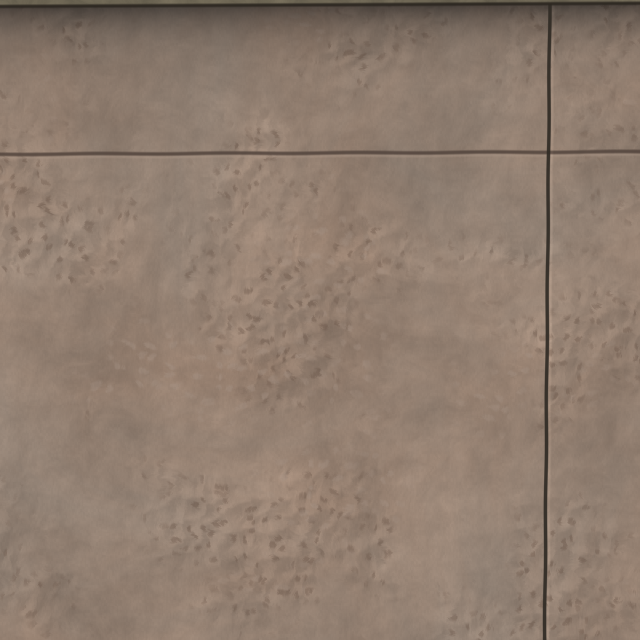
A WebGL 1 fragment shader for this texture:

```glsl
precision highp float;
// Weathered taupe plaster panels with two thin seams and a shaded top lip.
uniform vec2 u_resolution;

vec2 hash2(vec2 p) {
  return fract(sin(vec2(dot(p, vec2(127.1, 311.7)), dot(p, vec2(269.5, 183.3)))) * 4375.85);
}

// Layered, rotated sines, each bending the next; about -0.8 to 0.8
float clouds(vec2 p) {
  float sum = 0.0, amp = 0.5;
  for (int i = 0; i < 7; i++) {
    p = mat2(0.8, -0.6, 0.6, 0.8) * p * 1.8 + vec2(1.7, 4.3);
    p += 0.45 * sin(p.yx * 1.2 + float(i));
    sum += amp * sin(p.x) * sin(p.y);
    amp *= 0.66;
  }
  return sum;
}

// Distance to the nearest scattered point
float cellular(vec2 p) {
  vec2 cell = floor(p), f = fract(p);
  float nearest = 2.0;
  for (int y = -1; y <= 1; y++) {
    for (int x = -1; x <= 1; x++) {
      vec2 o = vec2(float(x), float(y));
      nearest = min(nearest, length(o + hash2(cell + o) - f));
    }
  }
  return nearest;
}

// Soft-edged line, with dist and halfWidth in canvas units
float line(float dist, float halfWidth, float soft) {
  return 1.0 - smoothstep(halfWidth - soft, halfWidth + soft, abs(dist));
}

void main() {
  vec2 uv = gl_FragCoord.xy / u_resolution;
  float soft = max(0.0012, 0.7 / u_resolution.y);

  // Broad mottling with a warm and a cool drift
  float mottle = clouds(uv * 6.0 + 2.0);
  float fine = clouds(uv * 27.0 + 9.0);
  float drift = clouds(uv * 3.5 + 17.0);
  vec3 color = vec3(0.582, 0.505, 0.447) * (1.0 + 0.085 * mottle + 0.04 * fine);
  color *= 1.0 + vec3(0.025, -0.005, -0.025) * drift;

  // Trowelled relief, lit from the upper left
  vec2 bent = uv + 0.012 * vec2(fine, mottle);
  float relief = cellular(bent * vec2(38.0, 30.0)) - cellular((bent + vec2(-0.004, 0.005)) * vec2(38.0, 30.0));
  float worn = smoothstep(-0.1, 0.5, clouds(uv * 5.0 + 31.0));
  color *= 1.0 + relief * (0.06 + 0.2 * worn);

  // Brown chips and pale scuffs gathered in worn patches
  float chip = smoothstep(0.28, 0.08, cellular(bent * vec2(46.0, 34.0) + 5.0));
  color = mix(color, vec3(0.40, 0.32, 0.27), chip * worn * 0.38);
  float scuff = smoothstep(0.3, 0.1, cellular(bent * vec2(31.0, 40.0) + 60.0));
  color = mix(color, vec3(0.65, 0.58, 0.53), scuff * smoothstep(0.0, 0.5, drift) * 0.35);

  // Fine upright grain
  color *= 1.0 + 0.025 * (hash2(floor(uv * vec2(400.0, 210.0))).x - 0.5);

  // Horizontal seam: brown groove with a pale lower bevel
  float groove = uv.y - (0.759 + 0.004 * uv.x) + 0.0006 * sin(uv.x * 31.0);
  color = mix(color, vec3(0.66, 0.58, 0.52), line(groove + 0.005, 0.002, 0.002) * 0.45);
  color = mix(color, vec3(0.32, 0.265, 0.235), line(groove, 0.0027, 0.002) * 0.85);

  // Shadow cast down from the lip, deeper towards the left
  float lipY = 0.990 + 0.005 * uv.x;
  float depth = max(lipY - uv.y, 0.0);
  float reach = 0.047 - 0.01 * uv.x + 0.012 * mottle;
  color *= 1.0 - vec3(0.53, 0.52, 0.51) * exp(-depth / reach);

  // Slightly leaning vertical seam, dark with a lit right edge
  float seam = uv.x - (0.851 + 0.008 * uv.y) + 0.0005 * sin(uv.y * 37.0);
  color = mix(color, color * 1.1, line(seam - 0.005, 0.002, 0.002));
  color = mix(color, vec3(0.19, 0.17, 0.145), line(seam, 0.0027, soft) * 0.93);

  // Olive lip above a dark edge
  vec3 lip = vec3(0.43, 0.40, 0.33) * (1.0 + 0.12 * fine);
  color = mix(color, lip, smoothstep(-soft, soft, uv.y - lipY));
  color = mix(color, vec3(0.17, 0.15, 0.125), line(uv.y - lipY, 0.0025, 0.002) * 0.9);

  gl_FragColor = vec4(color, 1.0);
}
```
